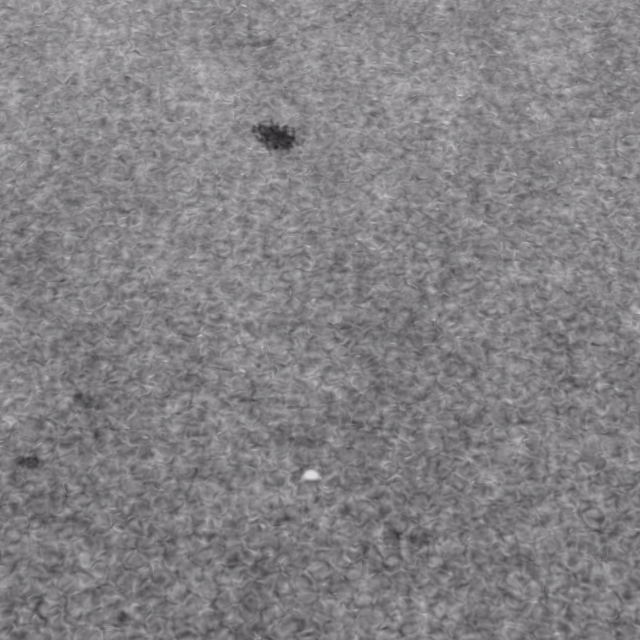
This texture is drawn by a Shadertoy shader. Its source:

```glsl
// Worn grey asphalt seen at a slant: soft layered gradient noise makes the grain,
// which gets finer, flatter and paler with distance. Blurred light strands, scattered
// flecks and pits, a faint crack and a few stains lie on top.

vec2 hash2(vec2 p) {
    vec3 a = fract(p.xyx * vec3(0.1031, 0.1030, 0.0973));
    a += dot(a, a.yzx + 33.33);
    return fract((a.xx + a.yz) * a.zy);
}

float cornerSlope(vec2 cell, vec2 offset, vec2 f) {
    return dot(hash2(cell + offset) * 2.0 - 1.0, f - offset);
}

// Gradient noise, centred on zero
float noise(vec2 p) {
    vec2 cell = floor(p), f = fract(p);
    vec2 w = f * f * f * (f * (f * 6.0 - 15.0) + 10.0);
    float low = mix(cornerSlope(cell, vec2(0, 0), f), cornerSlope(cell, vec2(1, 0), f), w.x);
    float high = mix(cornerSlope(cell, vec2(0, 1), f), cornerSlope(cell, vec2(1, 1), f), w.x);
    return mix(low, high, w.y);
}

// Coverage of small tilted ellipses, scattered one per grid cell at the given share
float flecks(vec2 p, float share) {
    vec2 cell = floor(p);
    float cover = 0.0;
    for (int y = -1; y <= 1; y++)
    for (int x = -1; x <= 1; x++) {
        vec2 id = cell + vec2(x, y);
        vec2 kind = hash2(id + 71.0);
        vec2 d = p - id - hash2(id);
        d.y += d.x * (kind.y - 0.5);
        float size = mix(0.25, 0.5, kind.y);
        float spot = 1.0 - smoothstep(0.1, 1.0, length(d * vec2(0.7, 1.3)) / size);
        cover = max(cover, spot * step(kind.x, share) * mix(0.4, 1.0, hash2(id + 19.0).x));
    }
    return cover;
}

// Soft ellipse with a ragged edge
float stain(vec2 uv, vec2 center, vec2 radius) {
    float ragged = noise(uv * 75.0) * 0.5 + noise(uv * 140.0) * 0.4;
    return 1.0 - smoothstep(0.45, 1.25, length((uv - center) / radius) + ragged);
}

void mainImage(out vec4 fragColor, in vec2 fragCoord) {
    vec2 uv = fragCoord / iResolution.y;

    // Slanted ground: grain shrinks towards the top
    vec2 ground = vec2((uv.x - 0.5) * (1.0 + 0.3 * uv.y), uv.y * (1.05 + 0.35 * uv.y)) + 3.0;
    vec2 warp = vec2(noise(ground * 42.0), noise(ground * 42.0 + 57.0));

    // Broad shading
    float shade = mix(0.476, 0.552, smoothstep(-0.1, 1.1, uv.y));
    shade += 0.025 * (1.0 - smoothstep(0.0, 0.7, length(uv - vec2(0.0, 1.0))));
    shade += 0.06 * noise(uv * 4.0 + 8.0) + 0.07 * noise(uv * 11.0);
    shade += 0.09 * noise(ground * vec2(22.0, 26.0) + 17.0);

    // Grain
    float grain = 0.55 * noise(ground * 46.0 + 11.0)
                + 0.65 * noise(ground * vec2(82.0, 92.0) + warp)
                + 0.30 * noise(ground * 145.0 + warp);
    shade += grain * mix(0.33, 0.23, uv.y);

    // Blurred light strands
    float strand = 1.0 - smoothstep(0.0, 0.17, abs(noise(ground * 52.0 + warp * 1.2 + 31.0)));
    float strandMask = smoothstep(-0.05, 0.3, noise(ground * 27.0 + 5.0));
    shade += 0.06 * strand * strandMask - 0.008;

    // Pale flecks and dark pits
    shade += 0.16 * flecks(ground * 62.0 + warp * 0.5, 0.05);
    shade -= 0.11 * flecks(ground * 52.0 + warp * 0.6 + 40.0, 0.07);

    // Faint crack near the top
    float crackY = 0.93 + 0.8 * (uv.x - 0.38) * (uv.x - 0.2) + 0.012 * noise(uv * 22.0);
    float crackSpan = smoothstep(0.34, 0.40, uv.x) * (1.0 - smoothstep(0.54, 0.59, uv.x));
    float crack = 1.0 - smoothstep(0.001, 0.007, abs(uv.y - crackY));
    shade -= 0.11 * crack * crackSpan * smoothstep(-0.3, 0.1, noise(uv * 30.0 + 3.0));

    // Stains: one deep hole, smaller smudges
    vec2 tilted = uv + vec2(0.0, 0.2 * (uv.x - 0.433));
    shade = mix(shade, 0.20 + 0.2 * grain, stain(tilted, vec2(0.433, 0.785), vec2(0.035, 0.022)));
    float smudge = stain(uv, vec2(0.612, 0.158), vec2(0.019, 0.015))
                 + stain(uv, vec2(0.653, 0.157), vec2(0.020, 0.014))
                 + 1.3 * stain(uv, vec2(0.047, 0.278), vec2(0.019, 0.011))
                 + 0.6 * stain(uv, vec2(0.135, 0.372), vec2(0.025, 0.016));
    shade -= 0.15 * smudge;

    // Single white chip, domed on top
    vec2 chip = (uv - vec2(0.486, 0.258)) / vec2(0.016, 0.009);
    chip.y += 0.5 * chip.x * chip.x;
    shade = mix(shade, 0.86, 1.0 - smoothstep(0.4, 1.2, length(chip)));

    // Slight violet cast
    fragColor = vec4(clamp(shade + vec3(0.002, -0.004, 0.003), 0.0, 1.0), 1.0);
}
```
